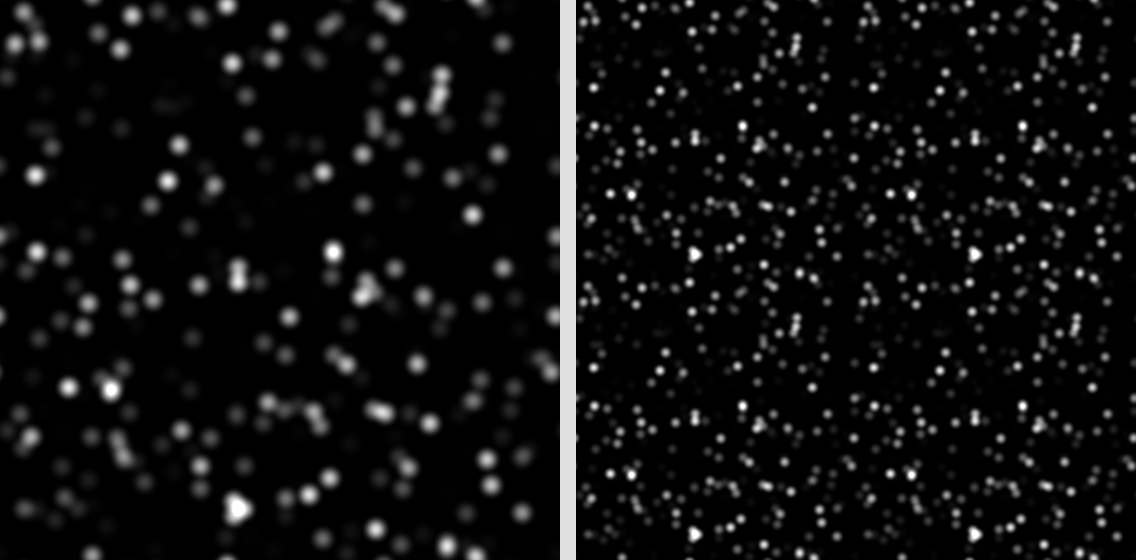
Left, the tile; right, the same tile 2 across and 2 down.
Give the GLSL for this texture, as a WebGL 2 fragment shader.

```glsl
#version 300 es
precision highp float;
// Soft white glowing dots of varied brightness scattered on black, tiling.
uniform vec2 u_resolution;
out vec4 fragColor;

const int CELLS = 21;            // dots per side of the tile
const float DOT_RADIUS = 0.029;  // outer reach of a glow, in tile widths
const float SPREAD = 2.0;        // scatter of a dot, in cells
const float PEAK = 0.97;         // brightness of the strongest dot
const float RARITY = 4.5;        // higher values leave fewer bright dots

// Integer scrambling, uniform in 0..1
uint scramble(uint n) {
    n = (n ^ (n >> 16)) * 0x7feb352du;
    n = (n ^ (n >> 15)) * 0x846ca68bu;
    return n ^ (n >> 16);
}

vec3 cellRandom(ivec2 cell, int period) {
    ivec2 wrapped = (cell + 2 * period) % period;
    uint a = scramble(uint(wrapped.x + wrapped.y * period) + 917u);
    uint b = scramble(a + 1u);
    uint c = scramble(b + 2u);
    return vec3(uvec3(a, b, c) >> 8) / 16777216.0;
}

// Smooth bump: one at the centre, zero from the radius outwards
float glow(vec2 offset, float radius) {
    float falloff = max(0.0, 1.0 - dot(offset, offset) / (radius * radius));
    return falloff * falloff * falloff;
}

// Sum of the glows of all dots that can reach this point
float scatteredDots(vec2 uv, int period, float radius) {
    vec2 p = uv * float(period);
    ivec2 home = ivec2(floor(p));
    float light = 0.0;
    for (int y = -2; y <= 2; y++) {
        for (int x = -2; x <= 2; x++) {
            ivec2 cell = home + ivec2(x, y);
            vec3 rnd = cellRandom(cell, period);
            vec2 centre = vec2(cell) + 0.5 + (rnd.xy - 0.5) * SPREAD;
            float brightness = PEAK * pow(rnd.z, RARITY);
            light += brightness * glow(p - centre, radius * float(period));
        }
    }
    return light;
}

void main() {
    vec2 uv = gl_FragCoord.xy / u_resolution;
    float light = scatteredDots(uv, CELLS, DOT_RADIUS);
    fragColor = vec4(vec3(min(light, 1.0)), 1.0);
}
```
